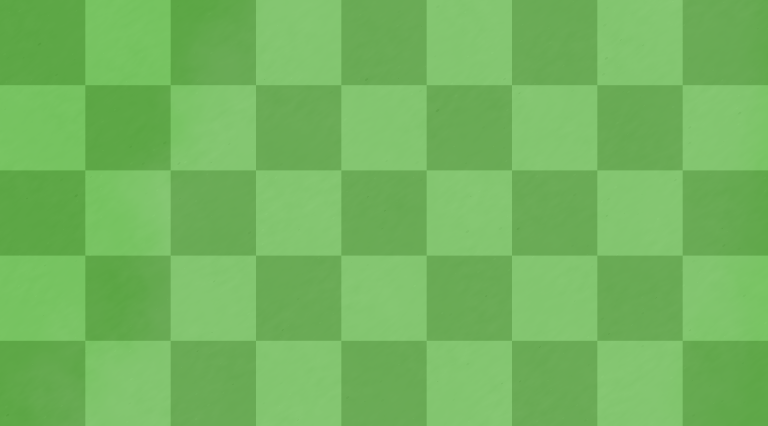
This pattern is drawn by a WebGL 2 fragment shader. Its source:

```glsl
#version 300 es
precision highp float;

uniform vec2 u_resolution;
out vec4 fragColor;

const float PI = 3.14159;

vec2 hash2(vec2 p) {
    vec3 q = fract(p.xyx * vec3(0.1031, 0.1030, 0.0973));
    q += dot(q, q.yzx + 33.33);
    return fract((q.xx + q.yz) * q.zy);
}

vec2 gradient(vec2 cell) {
    float angle = 2.0 * PI * hash2(cell).x;
    return vec2(cos(angle), sin(angle));
}

// Gradient noise, roughly -0.7 to 0.7
float noise(vec2 p) {
    vec2 i = floor(p), f = fract(p);
    vec2 u = f * f * f * (f * (f * 6.0 - 15.0) + 10.0);
    vec2 e = vec2(1.0, 0.0);
    float low = mix(dot(gradient(i), f), dot(gradient(i + e.xy), f - e.xy), u.x);
    float high = mix(dot(gradient(i + e.yx), f - e.yx), dot(gradient(i + 1.0), f - 1.0), u.x);
    return mix(low, high, u.y);
}

float fbm(vec2 p) {
    float sum = 0.0, amplitude = 0.5;
    for (int i = 0; i < 4; i++) {
        sum += amplitude * noise(p);
        p = mat2(1.6, 1.2, -1.2, 1.6) * p + 17.3;
        amplitude *= 0.5;
    }
    return sum;
}

// 1 on light squares, 0 on dark ones, with edges one pixel soft
float checker(vec2 grid, vec2 pixel) {
    vec2 side = clamp(2.0 * sin(PI * grid) / (PI * pixel), -1.0, 1.0);
    return 0.5 - 0.5 * side.x * side.y;
}

// Sparse tilted specks, one candidate per noise cell
float flecks(vec2 p) {
    vec2 id = floor(p);
    vec2 rnd = hash2(id + 71.0);
    vec2 d = fract(p) - mix(vec2(0.3), vec2(0.7), hash2(id + 9.0));
    d = mat2(0.8, -0.6, 0.6, 0.8) * d;
    float size = 0.07 + 0.1 * rnd.y;
    float dist = length(d * vec2(1.0, 1.9));
    return step(0.9, rnd.x) * (1.0 - smoothstep(size * 0.4, size, dist));
}

void main() {
    vec2 uv = gl_FragCoord.xy / u_resolution;
    vec2 cells = vec2(9.0, 5.0);
    vec2 grid = uv * cells;
    float light = checker(grid, cells / u_resolution);

    // Richer green washed in from the left and right sides
    float cloud = fbm(grid * 0.9 + 4.0);
    float leftWash = 1.0 - smoothstep(-0.07, 0.07, uv.x - 0.09 - 0.21 * uv.y + 0.16 * cloud);
    float rightWash = smoothstep(-0.06, 0.07, uv.x - 0.91 - 0.09 * uv.y + 0.14 * cloud);
    float wash = max(leftWash, 0.85 * rightWash);

    vec3 darkGreen = mix(vec3(0.415, 0.67, 0.335), vec3(0.365, 0.655, 0.275), wash);
    vec3 lightGreen = mix(vec3(0.515, 0.775, 0.44), vec3(0.465, 0.765, 0.38), wash);
    vec3 color = mix(darkGreen, lightGreen, light);

    // Faint slanted brush marks over soft mottling
    vec2 slant = mat2(0.8, -0.6, 0.6, 0.8) * grid;
    float strokes = fbm(slant * vec2(5.0, 12.0));
    float patches = smoothstep(-0.25, 0.3, noise(grid * 1.7 + 31.0));
    color += 0.03 * strokes * mix(0.4, 1.0, patches) * vec3(1.0, 0.7, 1.0);
    color += 0.018 * cloud * vec3(1.0, 0.5, 1.0);

    // Small worn specks
    color -= 0.03 * flecks(grid * 5.0 + 3.0) * mix(0.3, 1.0, patches);
    color += 0.012 * flecks(grid * 6.3 + 40.0);

    fragColor = vec4(clamp(color, 0.0, 1.0), 1.0);
}
```
